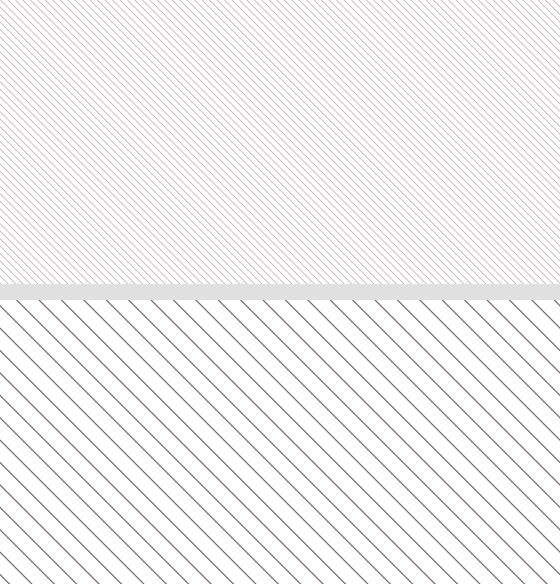
Top, the full canvas; bottom, a detail of the centre.
A WebGL 1 fragment shader for this pattern:

```glsl
precision highp float;
// Thin warm-gray 45 degree hairlines, falling to the right, evenly spaced on white.

uniform vec2 u_resolution;

const float LINES_ACROSS = 75.0;    // repeats along the canvas width
const float LINE_WIDTH = 0.00067;   // stroke thickness, in canvas widths
const float LINE_PHASE = 0.1;       // shift of the lines, in repeats
const float EDGE_SOFTNESS = 0.8;    // radius of the smoothing filter, in pixels
const vec3 PAPER_COLOR = vec3(1.0);
const vec3 INK_COLOR = vec3(0.42, 0.36, 0.36);

const float SQRT_HALF = 0.70710678;

// Integral of a unit-area tent filter spanning -1 to 1
float tentIntegral(float x) {
  x = clamp(x, -1.0, 1.0);
  return 0.5 + x - 0.5 * x * abs(x);
}

// Share of the smoothing filter that falls inside the stroke
float strokeCoverage(float dist, float halfWidth, float filterRadius) {
  return tentIntegral((dist + halfWidth) / filterRadius)
       - tentIntegral((dist - halfWidth) / filterRadius);
}

void main() {
  vec2 p = gl_FragCoord.xy / u_resolution.x;

  // Position within one repeat, measured from the line center
  float repeatCoord = (p.x + p.y) * LINES_ACROSS - LINE_PHASE;
  float offset = fract(repeatCoord + 0.5) - 0.5;

  // Distance perpendicular to the stroke, in canvas widths
  float dist = abs(offset) / LINES_ACROSS * SQRT_HALF;

  float filterRadius = EDGE_SOFTNESS / u_resolution.x;
  float ink = strokeCoverage(dist, 0.5 * LINE_WIDTH, filterRadius);
  gl_FragColor = vec4(mix(PAPER_COLOR, INK_COLOR, ink), 1.0);
}
```
